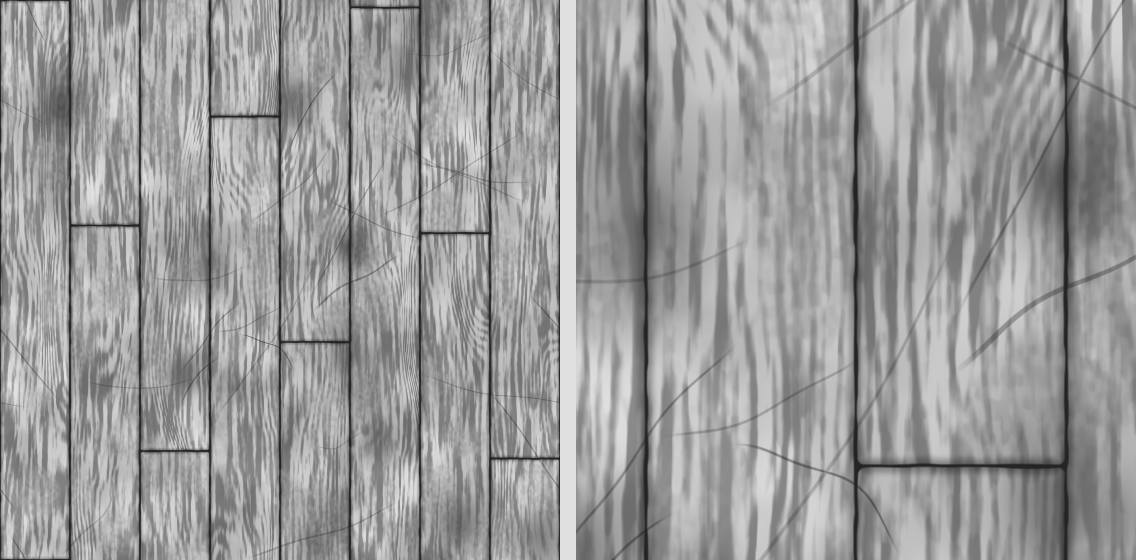
Left: the whole. Right: its middle third, enlarged.
This texture map is drawn by a Shadertoy shader. Its source:

```glsl
const float TAU = 6.2831853;

vec3 hash3(vec2 p) {
    vec3 q = fract(p.xyx * vec3(0.1031, 0.1030, 0.0973));
    q += dot(q, q.yxz + 33.33);
    return fract((q.xxy + q.yzz) * q.zyx);
}

// Smooth cellular noise: cell values blended by distance to jittered points
float cellular(vec2 p) {
    vec2 cell = floor(p), f = p - cell;
    float sum = 0.0, total = 0.0;
    for (int j = -1; j <= 1; j++)
    for (int i = -1; i <= 1; i++) {
        vec2 o = vec2(i, j);
        vec3 h = hash3(cell + o);
        vec2 d = o + 0.15 + 0.7 * h.xy - f;
        float w = exp(-5.5 * dot(d, d));
        sum += w * h.z;
        total += w;
    }
    return sum / total;
}

vec2 wrapDelta(vec2 p, vec2 center) {
    return fract(p - center + 0.5) - 0.5;
}

// Light and dark streaks along the board; x runs across, y along it
float woodGrain(vec2 b, vec2 seed) {
    float rings = 9.0 * b.x
        + 8.5 * cellular(b * vec2(1.3, 3.6) + seed)
        + 1.6 * cellular(b * vec2(4.0, 9.0) + seed + 31.0);
    float streak = cellular(b * vec2(15.0, 11.0) + seed + 57.0) - 0.5;
    float fiber = cellular(b * vec2(34.0, 26.0) + seed + 83.0) - 0.5;
    float ragged = cellular(b * vec2(42.0, 110.0) + seed + 115.0) - 0.5;
    float tone = 0.6 * sin(TAU * rings) + 2.2 * streak + 1.7 * fiber + 0.7 * ragged;
    return smoothstep(-1.15, 0.95, tone);
}

// x: soft stain strength, y: faint concentric knot rings
vec2 stains(vec2 p) {
    vec2 result = vec2(0.0);
    for (int i = 0; i < 15; i++) {
        vec3 h = hash3(vec2(float(i) * 7.0 + 3.0, 19.0));
        vec2 d = wrapDelta(p, h.xy) * vec2(1.2, 0.85);
        float r = length(d) / mix(0.03, 0.06, h.z);
        float mask = exp(-1.2 * r * r);
        result.x = max(result.x, mask * mix(0.5, 1.0, fract(h.z * 9.0)));
        result.y += mask * sin(r * 26.0) * step(0.75, h.z);
    }
    return result;
}

// Long thin bent scratches, fading toward their ends
float scratches(vec2 p, float px) {
    float mark = 0.0;
    for (int i = 0; i < 24; i++) {
        vec3 h = hash3(vec2(float(i) * 5.0 + 11.0, 47.0));
        vec3 k = hash3(vec2(float(i) * 3.0 + 2.0, 91.0));
        float angle = 2.3 * (h.z - 0.5);
        vec2 d = wrapDelta(p, h.xy);
        d = mat2(cos(angle), -sin(angle), sin(angle), cos(angle)) * d;
        float halfLength = mix(0.04, 0.19, k.x);
        float t = d.x / halfLength;
        float offset = d.y + (k.y - 0.5) * 0.04 * t * t
                     + 0.008 * (k.z - 0.5) * sin(t * 5.0);
        float width = mix(0.0001, 0.0009, k.z * k.z) * (1.0 - 0.5 * t);
        float line = 1.0 - smoothstep(width, width + max(px, 0.0012), abs(offset));
        line *= 1.0 - smoothstep(0.65, 1.0, abs(t));
        mark = max(mark, line * mix(0.35, 0.85, k.y));
    }
    return mark;
}

void mainImage(out vec4 fragColor, in vec2 fragCoord) {
    vec2 p = fragCoord / iResolution.xy;
    float px = 1.0 / iResolution.y;

    // Eight columns, one staggered end joint in each
    float column = floor(p.x * 8.0);
    vec2 board = vec2(fract(p.x * 8.0), fract(p.y + 0.4027 * column));
    vec2 seed = vec2(column * 37.0 + 5.0, column * 53.0 + 9.0);

    // Grain, washed out in faded areas and under stains
    vec2 stain = stains(p);
    float cloud = cellular(board * vec2(1.8, 11.0) + seed + 140.0);
    float haze = cellular(board * vec2(4.0, 26.0) + seed + 170.0);
    float faded = smoothstep(0.45, 0.8, cellular(board * vec2(2.2, 12.0) + seed + 240.0));
    float grain = woodGrain(board, seed);
    grain = mix(grain, 0.55, max(0.5 * faded, 0.8 * stain.x));
    float shade = mix(0.49, 0.785, grain);

    // Cloudy weathering and board tint
    shade *= 0.82 + 0.18 * cloud + 0.16 * haze;
    shade *= 0.98 + 0.04 * hash3(seed).x;

    // Fine pitting in faded areas
    float pits = cellular(board * vec2(30.0, 150.0) + seed + 210.0);
    shade += 0.09 * faded * (pits - 0.5);

    // Stains and scratches
    shade *= 1.0 - 0.42 * stain.x * (0.6 + 0.8 * haze);
    shade += 0.015 * stain.y;
    shade *= 1.0 - 0.42 * scratches(p, px);

    // Ragged rounded board edge with a shaded bevel and a dark gap
    vec2 q = abs(board - 0.5) * vec2(0.125, 1.0) - vec2(0.0625, 0.5) + 0.005;
    float inset = 0.005 - length(max(q, 0.0)) - min(max(q.x, q.y), 0.0);
    inset += 0.0014 * (cellular(board * vec2(8.0, 70.0) + seed + 300.0) - 0.5);
    shade *= mix(0.66, 1.0, smoothstep(0.0, 0.008, inset));
    shade = mix(0.14, shade, smoothstep(0.0003, 0.0012 + px, inset));

    fragColor = vec4(vec3(clamp(shade, 0.0, 1.0)), 1.0);
}
```
